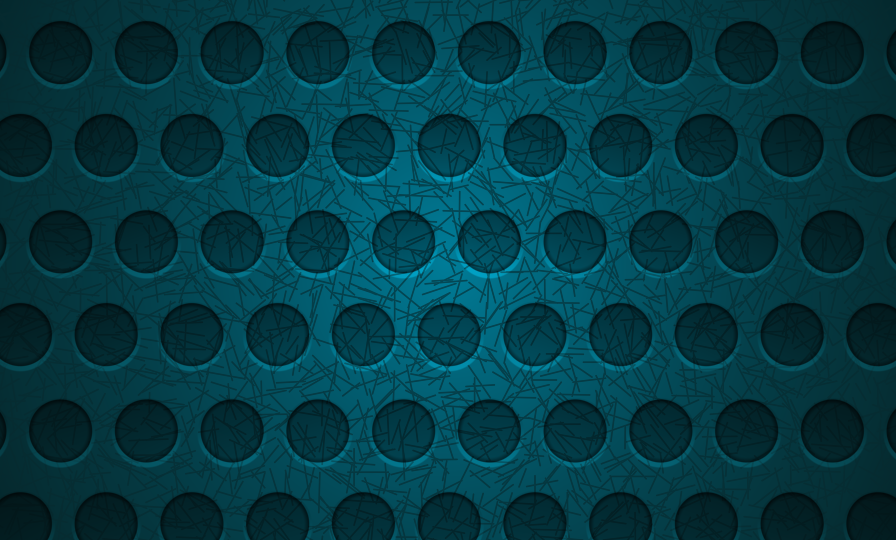
Give the GLSL for this pattern, as a WebGL 2 fragment shader.

```glsl
#version 300 es
precision highp float;
// Perforated teal sheet: staggered rows of round recesses under a central glow.
// Two interleaved lattices place the holes; random short segments in a
// jittered grid form the scratched leather grain, which fades to the edges.

uniform vec2 u_resolution;
out vec4 fragColor;

// Lengths are fractions of the canvas width, y measured down from the top.
const vec2 PITCH = vec2(0.0957, 0.2111);
const vec2 FIRST_HOLE = vec2(0.0677, 0.0588);
const vec2 STAGGER = vec2(0.0508, 0.1036);
const float HOLE_RADIUS = 0.0352;
const float LIP_RADIUS = 0.0387;
const float LIP_DROP = 0.0021;
const float RIM_SHADOW = 0.0065;

const vec2 GLOW_CENTER = vec2(0.5, 0.29);
const float GLOW_RADIUS = 0.53;
const float GLOW_POWER = 1.45;
const vec3 GLOW_COLOR = vec3(0.0, 0.49, 0.60);
const vec3 EDGE_COLOR = vec3(0.02, 0.185, 0.208);
const vec3 SCRATCH_COLOR = vec3(0.025, 0.165, 0.185);

const float GRAIN_CELL = 0.026;
const float SCRATCH_WIDTH = 0.0019;
const float SCRATCH_STRENGTH = 0.62;
const int SCRATCHES_PER_CELL = 3;

float hash(vec2 p) {
  return fract(sin(dot(p, vec2(127.1, 311.7))) * 43758.5453);
}

float segmentDistance(vec2 p, vec2 direction, float halfLength) {
  float along = clamp(dot(p, direction), -halfLength, halfLength);
  return length(p - direction * along);
}

// Coverage of the random scratches, 0 to 1
float scratches(vec2 p, float pixel) {
  vec2 g = p / GRAIN_CELL;
  vec2 home = floor(g);
  float nearest = 1.0;
  for (int y = -1; y <= 1; y++) {
    for (int x = -1; x <= 1; x++) {
      vec2 cell = home + vec2(x, y);
      for (int i = 0; i < SCRATCHES_PER_CELL; i++) {
        vec2 seed = cell + float(i) * vec2(17.3, 41.9);
        vec2 middle = cell + vec2(hash(seed), hash(seed + 5.7));
        float angle = 3.14159 * hash(seed + 11.3);
        float halfLength = mix(0.4, 0.95, hash(seed + 23.1));
        vec2 direction = vec2(cos(angle), sin(angle));
        nearest = min(nearest, segmentDistance(g - middle, direction, halfLength));
      }
    }
  }
  float edge = nearest * GRAIN_CELL - 0.5 * SCRATCH_WIDTH;
  return 1.0 - smoothstep(-0.6 * pixel, 0.6 * pixel, edge);
}

// Offset from the nearest hole centre of both lattices
vec2 holeOffset(vec2 p) {
  vec2 best = vec2(1.0);
  for (int i = 0; i < 2; i++) {
    vec2 q = p - FIRST_HOLE - float(i) * STAGGER;
    q = mod(q + 0.5 * PITCH, PITCH) - 0.5 * PITCH;
    if (dot(q, q) < dot(best, best)) best = q;
  }
  return best;
}

float disc(float signedDistance, float softness) {
  return 1.0 - smoothstep(-softness, softness, signedDistance);
}

void main() {
  float pixel = 1.0 / u_resolution.x;
  vec2 p = vec2(gl_FragCoord.x, u_resolution.y - gl_FragCoord.y) * pixel;

  // Glowing sheet with its grain
  float reach = length((p - GLOW_CENTER) * vec2(1.0, 0.92)) / GLOW_RADIUS;
  float glow = pow(max(1.0 - reach, 0.0), GLOW_POWER);
  vec3 sheet = mix(EDGE_COLOR, GLOW_COLOR, glow);
  sheet *= 1.0 - 0.2 * smoothstep(0.9, 1.15, reach);
  float grain = scratches(p, pixel);
  vec3 color = mix(sheet, SCRATCH_COLOR, grain * SCRATCH_STRENGTH);

  // Lit lip, strongest below each hole
  vec2 offset = holeOffset(p);
  float radius = length(offset);
  float down = offset.y / max(radius, 0.001);
  float lip = disc(length(offset - vec2(0.0, LIP_DROP)) - LIP_RADIUS, pixel);
  float light = smoothstep(-0.5, 1.0, down);
  vec3 lipColor = color * mix(0.9, 1.25, light) + vec3(0.0, 0.05, 0.06) * light;
  color = mix(color, lipColor, lip);

  // Recess: dark at the top, paler at the bottom, shadowed along its wall
  float depth = clamp(0.5 + 0.5 * offset.y / HOLE_RADIUS, 0.0, 1.0);
  vec3 recess = mix(sheet, SCRATCH_COLOR * 0.8, grain * 0.5);
  recess *= mix(0.54, 0.80, depth);
  float wall = smoothstep(-RIM_SHADOW, 0.0, radius - HOLE_RADIUS);
  recess *= 1.0 - wall * mix(0.55, 0.4, depth);
  color = mix(color, recess, disc(radius - HOLE_RADIUS, 0.8 * pixel));

  fragColor = vec4(color, 1.0);
}
```
